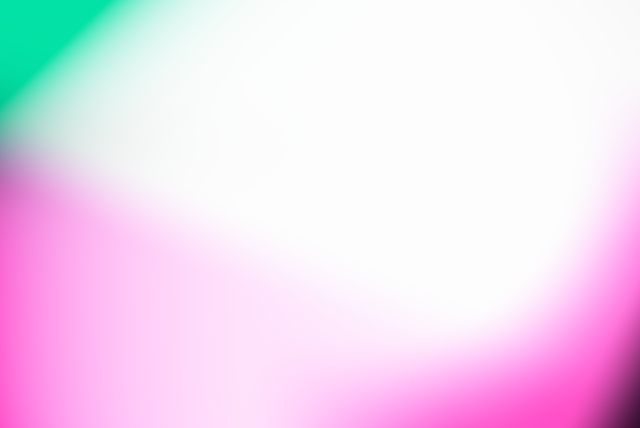
Give the GLSL for this background, as a Shadertoy shader.

```glsl
// Soft blurred backdrop: white light with a green corner, pink haze and a dark corner
#define WHITE       vec3(0.992)
#define GREEN       vec3(0.01, 0.885, 0.65)
#define DARK        vec3(0.16, 0.04, 0.15)
#define LIGHT_POS   vec2(0.90, 0.68)
#define HAZE_LEFT   0.52
#define HAZE_RIGHT  0.62
#define MINT_DECAY  15.0
#define SHADE       0.20

// Pink haze entering from the left, below a slanted soft edge
float leftHaze(vec2 p) {
    float depth = 0.63 - 0.42 * p.x - p.y;
    float strength = HAZE_LEFT * exp(-4.3 * p.x) + 0.06;
    strength += 0.09 * exp(-5.0 * p.x - 9.0 * p.y);
    return strength * smoothstep(-0.13, 0.08, depth);
}

// Pink rim around the central light, kept to the lower right
float rightHaze(vec2 p) {
    float rim = smoothstep(0.45, 0.78, length(p - LIGHT_POS));
    float sideFade = smoothstep(0.55, 1.10, p.x);
    float topFade = 1.0 - smoothstep(0.40, 0.85, p.y);
    return HAZE_RIGHT * rim * sideFade * topFade;
}

// Solid green corner with a mint falloff past its diagonal edge
float greenCover(vec2 p) {
    float inside = dot(p, vec2(-0.69, 0.72)) - 0.545;
    float cover = exp(MINT_DECAY * min(inside, 0.0));
    return mix(cover, 1.0, smoothstep(-0.02, 0.02, inside));
}

void mainImage(out vec4 fragColor, in vec2 fragCoord) {
    vec2 p = fragCoord / iResolution.xy * vec2(1.5, 1.0);

    // White light, slightly greyer away from its centre
    vec3 color = WHITE - 0.035 * smoothstep(0.35, 0.95, length(p - LIGHT_POS)) * p.y;

    // Pink absorbs green first, then a little blue
    float haze = leftHaze(p) + rightHaze(p);
    color -= vec3(0.0, haze, 0.45 * haze * haze);
    color.r += 0.02 * smoothstep(0.0, 0.3, haze);

    // Green corner, and the grey shade where it meets the pink
    color = mix(color, GREEN, greenCover(p));
    float band = (p.y - 0.66) / 0.13;
    color *= 1.0 - SHADE * exp(-7.0 * p.x - band * band);

    // Dark lower right corner
    float corner = dot(p, vec2(0.89, -0.46));
    color = mix(color, DARK, smoothstep(1.16, 1.36, corner));

    fragColor = vec4(clamp(color, 0.0, 1.0), 1.0);
}
```
